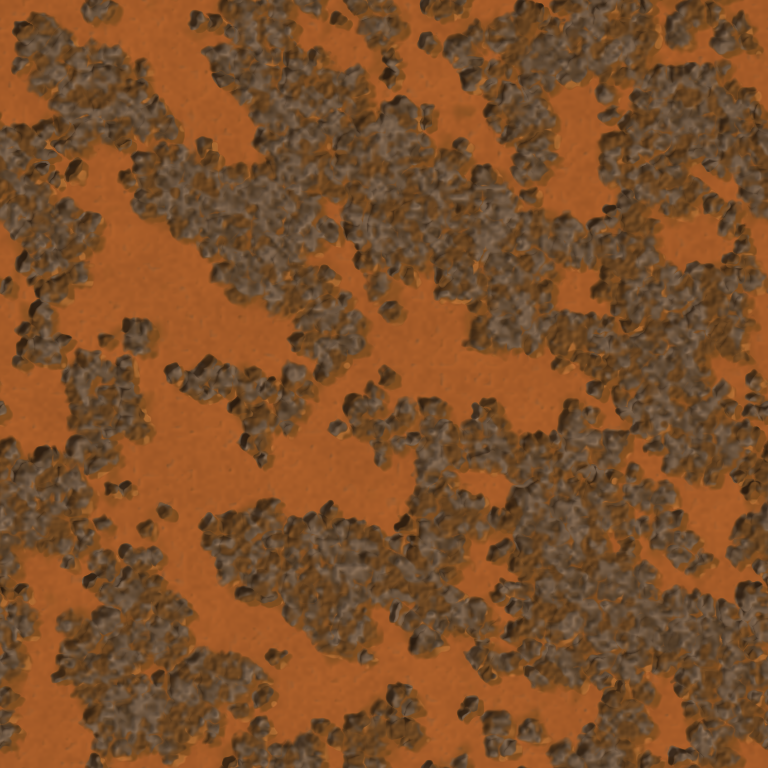
A Shadertoy shader for this texture:

```glsl
// Rust-orange soil overgrown by crusty grey-brown clumps, seamlessly tiling.
// Wrapped noise decides where domes grow; their union is shaded from the lower
// right: upper-left rims go dark, lower-right sides fade out through ochre.

#define CELLS 46.0         // dome cells across the canvas
#define PATCHES 8.0        // largest patches across the canvas
#define THRESHOLD 0.480    // higher leaves more bare soil
#define SCATTER 0.12       // randomness of the clump borders
#define WARP 0.016         // raggedness of the dome outlines
#define GRAIN 160.0        // grain cells across the canvas
#define RIM_WIDTH 0.0085   // reach of the shadow on dome rims
#define RIM_DARKNESS 0.95
#define EMBOSS 0.80        // relief of the fine grain

const vec3 SOIL  = vec3(0.665, 0.365, 0.160);
const vec3 OCHRE = vec3(0.490, 0.300, 0.120);
const vec3 BROWN = vec3(0.410, 0.260, 0.115);
const vec3 EARTH = vec3(0.325, 0.240, 0.155);
const vec3 GREY  = vec3(0.470, 0.375, 0.290);
const vec3 SHADE = vec3(0.150, 0.095, 0.050);

vec2 hash2(vec2 cell) {
    vec3 q = fract(cell.xyx * vec3(0.1031, 0.1030, 0.0973));
    q += dot(q, q.yzx + 33.33);
    return fract((q.xx + q.yz) * q.zy);
}

// Value noise that wraps after n cells
float noise(vec2 p, float n, float seed) {
    vec2 x = p * n, i = floor(x), f = fract(x);
    f = f * f * (3.0 - 2.0 * f);
    vec2 a = mod(i, n) + seed, b = mod(i + 1.0, n) + seed;
    return mix(mix(hash2(a).x, hash2(vec2(b.x, a.y)).x, f.x),
               mix(hash2(vec2(a.x, b.y)).x, hash2(b).x, f.x), f.y);
}

// Diagonal lattice, still periodic because its factors are whole
vec2 diagonal(vec2 p) {
    return vec2(p.x + p.y, p.x - p.y);
}

// Patch density; the whole-number shear stretches it toward the lower right
float density(vec2 p) {
    vec2 sheared = vec2(p.x + p.y, p.y);
    return 0.39 * noise(sheared, PATCHES, 11.0)
         + 0.36 * noise(p, PATCHES * 2.0, 37.0)
         + 0.25 * noise(diagonal(p), PATCHES * 3.0, 71.0);
}

// Height of the union of scattered domes, 0 on bare soil
float domes(vec2 p) {
    vec2 turned = diagonal(p);
    vec2 coarse = vec2(noise(turned, 40.0, 5.0), noise(turned, 40.0, 93.0));
    vec2 small = vec2(noise(p, 118.0, 29.0), noise(p, 118.0, 83.0));
    p += WARP * (0.6 * coarse + 0.4 * small - 0.5);
    vec2 x = p * CELLS, base = floor(x);
    float height = 0.0;
    for (int j = -1; j <= 1; j++)
    for (int i = -1; i <= 1; i++) {
        vec2 cell = base + vec2(i, j);
        vec2 id = mod(cell, CELLS);
        vec2 centre = cell + 0.15 + 0.7 * hash2(id + 131.0);
        vec2 dice = hash2(id + 207.0);
        float growth = density(centre / CELLS) + SCATTER * (dice.x - 0.5) - THRESHOLD;
        float radius = mix(0.60, 1.05, smoothstep(0.0, 0.14, growth));
        float d = length(x - centre) / radius;
        float dome = (0.65 + 0.6 * dice.y) * (1.0 - d * d);
        height = max(height, dome * step(0.0, growth));
    }
    return height;
}

float grain(vec2 p) {
    return 0.55 * noise(p, GRAIN, 17.0) + 0.45 * noise(diagonal(p), GRAIN * 0.5, 59.0);
}

void mainImage(out vec4 fragColor, in vec2 fragCoord) {
    vec2 p = fragCoord / iResolution.xy;
    vec2 away = vec2(-0.8, 0.6);

    // Relief, measured away from the light
    float height = domes(p);
    float behind = domes(p + away * RIM_WIDTH);
    float slope = height - behind;
    float fine = grain(p);
    float fineSlope = fine - grain(p + away * 0.0035);
    float patchy = 0.6 * noise(diagonal(p), 38.0, 149.0) + 0.4 * noise(p, 96.0, 41.0);
    float broad = noise(diagonal(p), 13.0, 173.0);

    // Soil with faint mottling and an ochre stain around the clumps
    vec3 color = SOIL * (0.96 + 0.05 * broad + 0.12 * (fine - 0.5));
    float stain = smoothstep(THRESHOLD - 0.04, THRESHOLD + 0.09,
                             density(p) + 0.14 * (patchy - 0.5));
    float fringe = smoothstep(0.0, 0.5, max(height, 0.8 * behind) + 0.3 * (fine - 0.5));
    color = mix(color, OCHRE, max(0.7 * stain, fringe) * (0.7 + 0.4 * fine));

    // Pale crumbs on the lit side
    float crumbs = smoothstep(0.62, 0.85, noise(p, 84.0, 191.0));
    color += vec3(0.15, 0.10, 0.06) * crumbs * smoothstep(0.1, 0.5, -slope);

    // Crust of brown and grey flecks, thinning out on the lit side
    float fleck = smoothstep(0.22, 0.78, fine);
    vec3 crust = mix(EARTH, GREY, fleck);
    crust = mix(crust, BROWN, 0.9 * smoothstep(0.42, 0.68, patchy + 0.2 * (0.5 - fine)));
    float body = height - 0.45 * max(-slope, 0.0);
    float cover = smoothstep(0.05, 0.62, body + 0.5 * (fine - 0.5));
    color = mix(color, crust, cover);

    // Embossed grain and dark rims
    color *= 1.0 + EMBOSS * mix(0.15, 1.0, cover) * clamp(-fineSlope, -0.5, 0.5);
    float rim = smoothstep(0.12, 0.75, slope + 0.2 * (0.5 - fine));
    color = mix(color, SHADE, RIM_DARKNESS * rim * (0.4 + 0.6 * broad));

    fragColor = vec4(color, 1.0);
}
```
